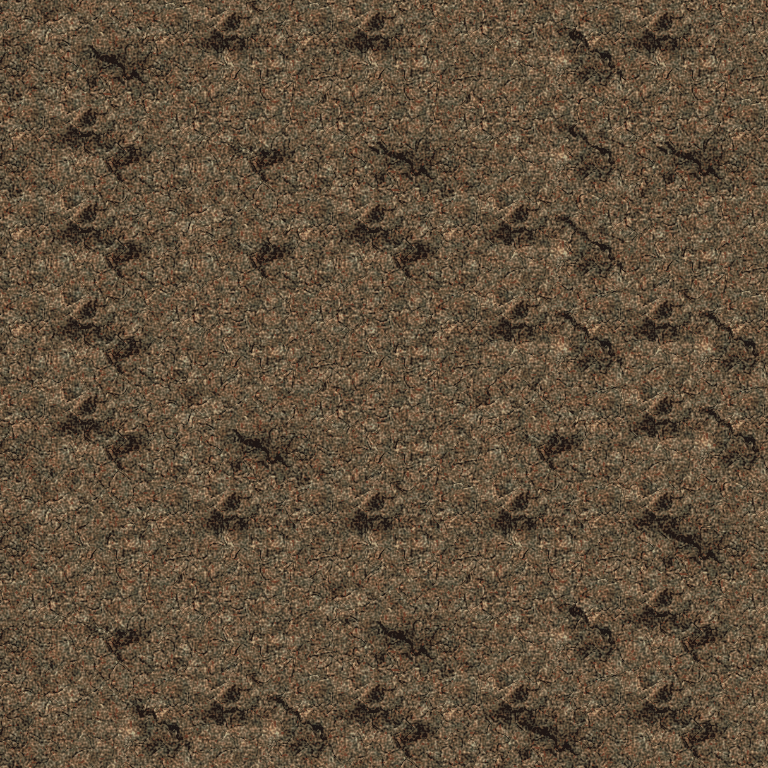
A WebGL 1 fragment shader for this texture:

```glsl
precision highp float;
// Rough brown rock in a grid of 5 1/3 by 8 repeating cells, each with two slots.
// Every noise node takes its seed from its place in the cell and from the variant
// of its slot, so details recur from cell to cell and variants join without seams.

uniform vec2 u_resolution;

const float ROWS = 8.0;
const vec2 CELL = vec2(1.5, 1.0);   // cell size, in cell heights

const vec3 SOOT  = vec3(0.12, 0.085, 0.075);
const vec3 UMBER = vec3(0.26, 0.22, 0.17);
const vec3 EARTH = vec3(0.38, 0.32, 0.23);
const vec3 CLAY  = vec3(0.52, 0.42, 0.33);
const vec3 SAND  = vec3(0.69, 0.60, 0.46);
const vec3 RUST  = vec3(0.42, 0.22, 0.15);

vec2 hash(vec3 k) {
  k = fract(k * vec3(0.1031, 0.1030, 0.0973));
  k += dot(k, k.yzx + 33.33);
  return fract((k.xx + k.yz) * k.zy);
}

// Slots: 0 is the lower part of a cell, 1 the upper; each is shifted sideways.
vec2 slotShift(float slot) {
  return vec2(mix(0.40, 0.06, slot), 0.0);
}

float variantOf(vec2 id, float slot) {
  return floor(hash(vec3(id + 5.0, slot * 9.0 + 3.0)).x * mix(4.0, 2.5, slot));
}

// Repeating random pair for a lattice node; freq must be even.
vec2 nodeRandom(vec2 node, float freq, float salt) {
  vec2 place = (node + 0.5) / freq;
  float slot = step(0.55, fract(place.y));
  float variant = variantOf(floor(place / CELL - slotShift(slot)), slot);
  vec2 local = floor(mod(node + 0.5, CELL * freq));
  return hash(vec3(local + 1.0, salt + 13.0 * variant));
}

float slope(vec2 node, vec2 d, float freq, float salt) {
  float a = 6.28318 * nodeRandom(node, freq, salt).x;
  return dot(d, vec2(cos(a), sin(a)));
}

float gradientNoise(vec2 p, float freq, float salt) {
  vec2 i = floor(p * freq), f = fract(p * freq), e = vec2(1.0, 0.0);
  vec2 u = f * f * f * (f * (f * 6.0 - 15.0) + 10.0);
  float low = mix(slope(i, f, freq, salt), slope(i + e, f - e, freq, salt), u.x);
  float high = mix(slope(i + e.yx, f - e.yx, freq, salt),
                   slope(i + 1.0, f - 1.0, freq, salt), u.x);
  return mix(low, high, u.y);
}

// Broken stones: x is the gap to the nearest crack, y the slanted face shading.
vec2 stones(vec2 p, float freq, float salt) {
  vec2 i = floor(p * freq), f = fract(p * freq), toSite = vec2(0.0);
  float near = 8.0, next = 8.0;
  for (int y = -1; y <= 1; y++) {
    for (int x = -1; x <= 1; x++) {
      vec2 o = vec2(float(x), float(y));
      vec2 d = o + nodeRandom(i + o, freq, salt) - f;
      float len = length(d);
      next = min(next, max(near, len));
      if (len < near) { near = len; toSite = d; }
    }
  }
  return vec2(next - near, dot(toSite, vec2(0.5, -0.85)));
}

float blob(vec2 p, vec2 center, vec2 radius) {
  vec2 d = (p - center) / radius;
  return exp(-dot(d, d));
}

// Soft line from a to b that thins out toward b.
float fissure(vec2 p, vec2 a, vec2 b, float width) {
  vec2 ab = b - a;
  float t = clamp(dot(p - a, ab) / dot(ab, ab), 0.0, 1.0);
  float w = width * (1.2 - t);
  return 1.0 - smoothstep(0.3 * w, w, length(p - a - ab * t));
}

// Change of tone made by the large mark in a slot.
float landmark(vec2 p, float slot) {
  vec2 q = p / CELL - slotShift(slot);
  float variant = variantOf(floor(q), slot);
  vec2 f = (fract(q) - vec2(0.5, mix(0.35, 0.76, slot))) * CELL;
  if (slot > 0.5) {                      // overhanging crag, or plain ground
    float crag = 0.5 * blob(f, vec2(-0.08, 0.05), vec2(0.28, 0.12))
      + 0.6 * blob(f, vec2(0.05, -0.40), vec2(0.22, 0.08))
      - 1.8 * blob(f, vec2(0.02, -0.20), vec2(0.29, 0.10))
      - 1.4 * fissure(f, vec2(0.05, -0.02), vec2(0.46, 0.16), 0.06);
    return variant < 0.5 ? crag : 0.0;
  }
  if (variant < 0.5)                     // pale stone under a slanting crack
    return 1.1 * blob(f, vec2(-0.06, 0.0), vec2(0.15, 0.10))
      - 1.1 * blob(f, vec2(0.32, -0.08), vec2(0.25, 0.15))
      - 1.5 * fissure(f, vec2(0.0, 0.34), vec2(0.60, -0.05), 0.06);
  if (variant < 1.5)                     // pit with a curved crack
    return -2.0 * blob(f, vec2(0.0), vec2(0.18, 0.09))
      - 1.2 * fissure(f, vec2(-0.10, -0.20), vec2(-0.48, 0.16), 0.045)
      - 1.2 * fissure(f, vec2(-0.10, -0.20), vec2(0.40, -0.32), 0.045);
  if (variant < 2.5)                     // wide shadow
    return -1.0 * blob(f, vec2(0.0, -0.05), vec2(0.45, 0.20))
      - 1.2 * fissure(f, vec2(-0.40, 0.12), vec2(0.15, -0.20), 0.05);
  return 0.0;
}

vec3 palette(float tone) {
  vec3 c = mix(SOOT, UMBER, clamp(tone, 0.0, 1.0));
  c = mix(c, EARTH, clamp(tone - 1.0, 0.0, 1.0));
  c = mix(c, CLAY, clamp(tone - 2.0, 0.0, 1.0));
  return mix(c, SAND, clamp(tone - 3.0, 0.0, 1.3));
}

void main() {
  vec2 p = gl_FragCoord.xy / u_resolution * ROWS;
  vec2 bend = vec2(gradientNoise(p, 8.0, 1.0), gradientNoise(p, 8.0, 2.0));
  vec2 w = p + 0.11 * bend;
  float patches = gradientNoise(p, 4.0, 3.0);
  float medium = gradientNoise(w, 10.0, 4.0);
  float grain = gradientNoise(p, 40.0, 6.0);

  // Uneven ground, from broad patches to sandy grain
  float tone = 2.3 + 0.8 * patches + 0.9 * medium
    + 1.5 * gradientNoise(w, 22.0, 5.0) + 2.6 * grain;

  // Stone faces and the cracks between them
  vec2 big = stones(w, 4.0, 7.0), small = stones(w, 10.0, 8.0);
  tone += 0.45 * big.y + 0.6 * small.y;
  tone -= 1.5 * (1.0 - smoothstep(0.01, 0.09, big.x)) * smoothstep(-0.25, 0.2, medium);
  tone -= 1.2 * (1.0 - smoothstep(0.02, 0.20, small.x)) * smoothstep(-0.2, 0.3, patches);
  tone += landmark(w, 0.0) + landmark(w, 1.0);

  // Reddish and olive tints, with scattered rust
  float tint = bend.x + 0.8 * gradientNoise(p, 30.0, 9.0);
  vec3 color = palette(tone) * (1.0 + tint * vec3(0.12, -0.03, -0.10));
  float rust = smoothstep(0.32, 0.5, gradientNoise(p, 26.0, 10.0) + 0.25 * bend.x);
  color = mix(color, RUST, 0.75 * rust * smoothstep(0.3, 1.2, tone));
  gl_FragColor = vec4(color, 1.0);
}
```
